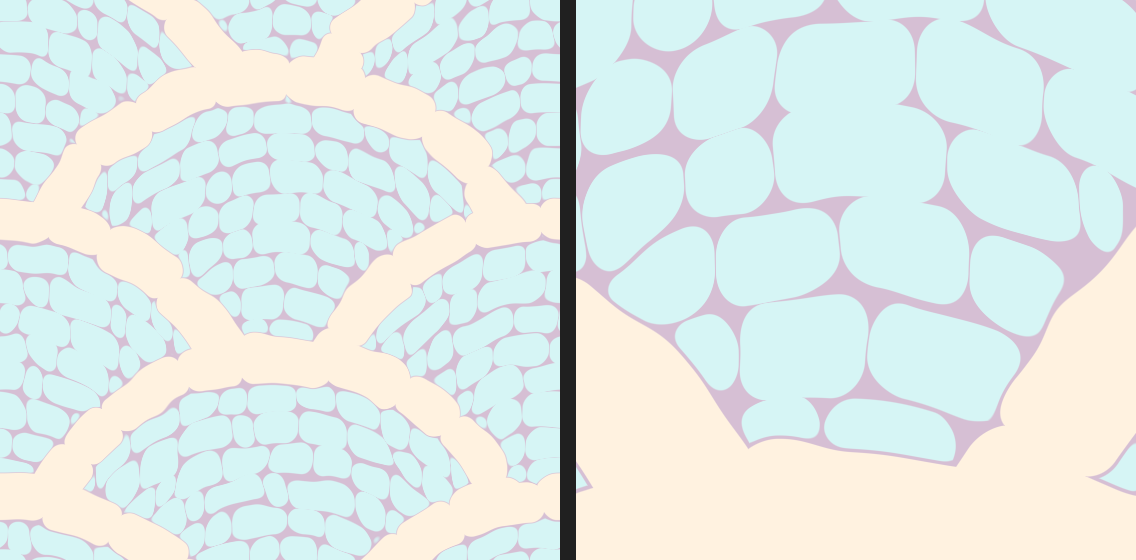
Left: the whole. Right: its middle third, enlarged.
This pattern is drawn by a Shadertoy shader. Its source:

```glsl
const vec3 SKY    = vec3(0.84, 0.96, 0.96);
const vec3 CREAM  = vec3(1.00, 0.95, 0.88);
const vec3 MORTAR = vec3(0.84, 0.75, 0.83);

const vec2  ORIGIN      = vec2(-0.005, 0.1485); // centre of the first fan
const float RADIUS      = 0.5;    // outer radius of a fan
const float ROW_STEP    = 0.25;   // height between staggered fans
const float FAN_SEEDS   = 4.0;    // different fans per tile
const float ARCH_WIDTH  = 0.076;
const float ARCH_LENGTH = 0.131;
const vec2  STONE_SIZE  = vec2(0.079, 0.0555);
const float FLATNESS    = 0.2;    // arc radius at the foot of a fan
const float GAP         = 0.0025; // mortar beside the arches
const float TRIM_ROUND  = 0.014;
const float TILT        = 0.18;
const float WOBBLE      = 0.013;
const float WOBBLE_FREQ = 20.0;

float hash(vec3 p) {
    p = fract(p * vec3(0.1031, 0.1030, 0.0973));
    p += dot(p, p.yzx + 33.33);
    return fract((p.x + p.y) * p.z);
}

// Value noise that wraps on the unit square
float tileNoise(vec2 uv, float freq, float seed) {
    vec2 cell = floor(uv * freq), f = fract(uv * freq);
    vec2 a = mod(cell, freq), b = mod(cell + 1.0, freq);
    f = f * f * f * (f * (f * 6.0 - 15.0) + 10.0);
    return mix(mix(hash(vec3(a, seed)), hash(vec3(b.x, a.y, seed)), f.x),
               mix(hash(vec3(a.x, b.y, seed)), hash(vec3(b, seed)), f.x), f.y);
}

float smoothMax(float a, float b, float k) {
    float h = max(k - abs(a - b), 0.0) / k;
    return max(a, b) + 0.25 * h * h * k;
}

float roundedBox(vec2 q, vec2 halfSize, float corner) {
    corner = min(corner, min(halfSize.x, halfSize.y));
    vec2 d = abs(q) - halfSize + corner;
    return length(max(d, 0.0)) + min(max(d.x, d.y), 0.0) - corner;
}

// Distance to a row of stones of uneven length, centred on q.y = 0
float stoneRow(vec2 q, vec2 size, float corner, float inset, float jitter, vec2 seed) {
    q.x += size.x * hash(vec3(seed, 91.0));
    float first = floor(q.x / size.x), dist = 1.0;
    for (float n = -1.0; n <= 1.0; n++) {
        float i = first + n;
        float left  = i + jitter * (hash(vec3(seed, i)) - 0.5);
        float right = i + 1.0 + jitter * (hash(vec3(seed, i + 1.0)) - 0.5);
        vec3 id = vec3(seed + 17.0, i);
        float shift = 0.1 * size.y * (hash(id) - 0.5);
        float tilt = TILT * (hash(id + 5.0) - 0.5);
        float height = size.y * mix(0.9, 1.08, hash(id + 11.0));
        vec2 local = q - vec2(0.5 * (left + right) * size.x, shift);
        local += tilt * vec2(-local.y, local.x);
        vec2 halfSize = 0.5 * vec2((right - left) * size.x, height) - inset;
        dist = min(dist, roundedBox(local, halfSize, corner));
    }
    return dist;
}

float archStones(vec2 q, float fan) {
    float mid = RADIUS - 0.5 * ARCH_WIDTH;
    vec2 polar = vec2(atan(q.x, q.y) * mid, length(q) - mid);
    return stoneRow(polar, vec2(ARCH_LENGTH, ARCH_WIDTH), 0.024, -0.002, 0.4, vec2(40.0, fan));
}

// Arc length and height on arcs that flatten towards the foot of the fan
vec2 arcCoords(vec2 q) {
    float growth = 1.0 - 2.0 * FLATNESS;
    float y = q.y + FLATNESS;
    float a = 1.0 - 4.0 * FLATNESS;
    float b = 2.0 * FLATNESS * (2.0 * y + growth);
    float c = dot(q, q) - q.y * q.y + y * y - FLATNESS * FLATNESS;
    float h = (sqrt(max(b * b + 4.0 * a * c, 0.0)) - b) / (2.0 * a);
    float angle = atan(q.x, y - 2.0 * FLATNESS * h);
    return vec2(angle * (FLATNESS + growth * h), h);
}

float fillStones(vec2 q, float fan) {
    vec2 arc = arcCoords(q);
    float inner = RADIUS - ARCH_WIDTH, dist = 1.0;
    float row = floor((arc.y - inner) / STONE_SIZE.y);
    for (float n = -1.0; n <= 1.0; n++) {
        float j = row + n;
        vec2 local = vec2(arc.x, arc.y - inner - (j + 0.5) * STONE_SIZE.y);
        dist = min(dist, stoneRow(local, STONE_SIZE, 0.022, 0.0004, 0.65, vec2(j, fan)));
    }
    return dist;
}

void mainImage(out vec4 fragColor, in vec2 fragCoord) {
    vec2 uv = fragCoord / iResolution.xy;
    float aa = 1.5 / iResolution.y;
    vec2 wobble = vec2(tileNoise(uv, WOBBLE_FREQ, 3.0), tileNoise(uv, WOBBLE_FREQ, 8.0)) - 0.5;
    vec2 p = uv + WOBBLE * wobble - ORIGIN;

    // Fans from front to back; the first one covering the point is drawn
    vec3 color = MORTAR;
    float front = 1.0;
    float lowest = floor((p.y - RADIUS - 0.06) / ROW_STEP);
    for (float n = 0.0; n < 6.0; n++) {
        float k = lowest + n, fan = mod(k, FAN_SEEDS);
        vec2 q = p - vec2(0.5 * mod(k, 2.0), k * ROW_STEP);
        q.x = fract(q.x + 0.5) - 0.5;
        float arch = archStones(q, fan);
        float body = min(arch, length(q) - RADIUS + 0.5 * ARCH_WIDTH);
        if (body < 0.0) {
            float clearance = min(front, arch);
            float fill = smoothMax(fillStones(q, fan), GAP - clearance, TRIM_ROUND);
            color = mix(SKY, MORTAR, smoothstep(-0.5 * aa, 0.5 * aa, fill));
            color = mix(CREAM, color, smoothstep(0.0, aa, clearance));
            break;
        }
        front = min(front, body);
    }
    fragColor = vec4(color, 1.0);
}
```
